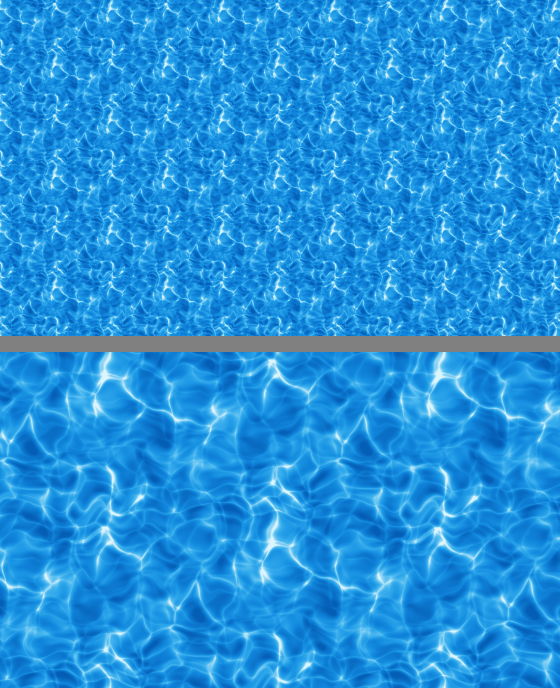
Top, the full canvas; bottom, a detail of the centre.
Reproduce this pattern procedurally as a Shadertoy shader.

```glsl
// Sunlit pool water: a staggered repeat of bright caustic filaments over mottled blue.
// Wrapped gradient noise bends wrapped Voronoi borders; their summed light picks a
// colour from a blue ramp. A slow unwrapped ripple makes the right side less regular.
#define TILES_ACROSS 5.03
#define PHASE vec2(0.10, 0.06)
#define BASE_LIGHT 0.55
#define MOTTLE 2.9
#define WARP 0.05
#define FILAMENT_LIGHT 3.6
#define FILAMENT_SHARPNESS 6.5
#define CHOP_LIGHT 2.5
#define THREAD_LIGHT 1.3
#define WEAR 0.09
#define TAU 6.2831853

const vec3 WATER[8] = vec3[8](
    vec3(0.02, 0.37, 0.71), vec3(0.04, 0.44, 0.78),
    vec3(0.06, 0.51, 0.85), vec3(0.10, 0.58, 0.89),
    vec3(0.18, 0.65, 0.92), vec3(0.31, 0.73, 0.94),
    vec3(0.56, 0.83, 0.96), vec3(0.86, 0.96, 0.99));

vec2 hash2(vec2 c) {
    vec3 h = fract(c.xyx * vec3(0.1031, 0.1030, 0.0973));
    h += dot(h, h.yzx + 33.33);
    return fract((h.xx + h.yz) * h.zy);
}

// Random pair for a grid cell; each half-height row of the tile steps half a tile sideways.
vec2 cellHash(vec2 c, vec2 n) {
    float row = floor((c.y + 0.5) / n.y);
    c.x -= row * n.x * 0.5;
    c -= n * floor((c + 0.5) / n);
    return hash2(c + n * 7.3 + 11.0);
}

float cornerSlope(vec2 cell, vec2 offset, vec2 f, vec2 n) {
    float angle = TAU * cellHash(cell + offset, n).x;
    return dot(vec2(cos(angle), sin(angle)), f - offset);
}

// Gradient noise with n.x cells per tile width and n.y per half tile height.
float waveNoise(vec2 p, vec2 n) {
    p *= n * vec2(1.0, 2.0);
    vec2 c = floor(p), f = p - c;
    vec2 u = f * f * f * (f * (f * 6.0 - 15.0) + 10.0);
    vec2 e = vec2(0.0, 1.0);
    return mix(mix(cornerSlope(c, e.xx, f, n), cornerSlope(c, e.yx, f, n), u.x),
               mix(cornerSlope(c, e.xy, f, n), cornerSlope(c, e.yy, f, n), u.x), u.y);
}

// Gap between the two nearest Voronoi points: zero along the borders.
float borderGap(vec2 p, vec2 n) {
    p *= n * vec2(1.0, 2.0);
    vec2 c = floor(p), f = p - c;
    float nearest = 8.0, second = 8.0;
    for (int y = -1; y <= 1; y++)
    for (int x = -1; x <= 1; x++) {
        vec2 o = vec2(x, y);
        float d = length(o + 0.1 + 0.8 * cellHash(c + o, n) - f);
        second = min(second, max(nearest, d));
        nearest = min(nearest, d);
    }
    return second - nearest;
}

vec3 waterColour(float light) {
    float t = clamp(light + 1.0, 0.0, 6.999);
    int i = int(t);
    return mix(WATER[i], WATER[i + 1], fract(t));
}

vec3 pool(vec2 uv) {
    vec2 p = uv * TILES_ACROSS + PHASE;

    // Irregular drift between repeats, only toward the right
    float drift = WEAR * smoothstep(0.45, 0.95, uv.x);
    p += drift * vec2(waveNoise(p / 8.0, vec2(12, 8)), waveNoise(p / 8.0, vec2(16, 10)));

    // Bending of the surface
    vec2 q = p + WARP * vec2(waveNoise(p, vec2(6, 4)), waveNoise(p, vec2(8, 3)));
    q += 0.4 * WARP * vec2(waveNoise(p, vec2(16, 9)), waveNoise(p, vec2(18, 8)));

    // Mottled depth
    float light = BASE_LIGHT + MOTTLE * (waveNoise(q, vec2(6, 3))
        + 0.85 * waveNoise(q, vec2(12, 9)) + 0.7 * waveNoise(q, vec2(22, 20)));

    // Bright caustic net, fading in and out
    float focus = smoothstep(-0.25, 0.5, waveNoise(p, vec2(4, 3)));
    float net = exp(-FILAMENT_SHARPNESS * borderGap(q, vec2(10, 4)));
    light += net * (1.3 + FILAMENT_LIGHT * focus);

    // Flat choppy ripples gathered in horizontal bands
    float band = 0.5 + 0.5 * cos(TAU * (2.0 * p.y - 0.2));
    float chop = exp(-FILAMENT_SHARPNESS * borderGap(q, vec2(10, 9)));
    light += CHOP_LIGHT * chop * (0.3 + 0.7 * band) - 0.35 * band;

    // Faint curling threads
    float thread = exp(-14.0 * abs(waveNoise(q + 0.31, vec2(10, 5))));
    return waterColour(light + THREAD_LIGHT * thread);
}

void mainImage(out vec4 fragColor, in vec2 fragCoord) {
    // Four samples per pixel smooth the fine lines
    vec3 sum = vec3(0.0);
    for (int i = 0; i < 4; i++) {
        vec2 jitter = vec2(i % 2, i / 2) * 0.5 - 0.25;
        sum += pool((fragCoord + jitter) / iResolution.x);
    }
    fragColor = vec4(sum / 4.0, 1.0);
}
```
